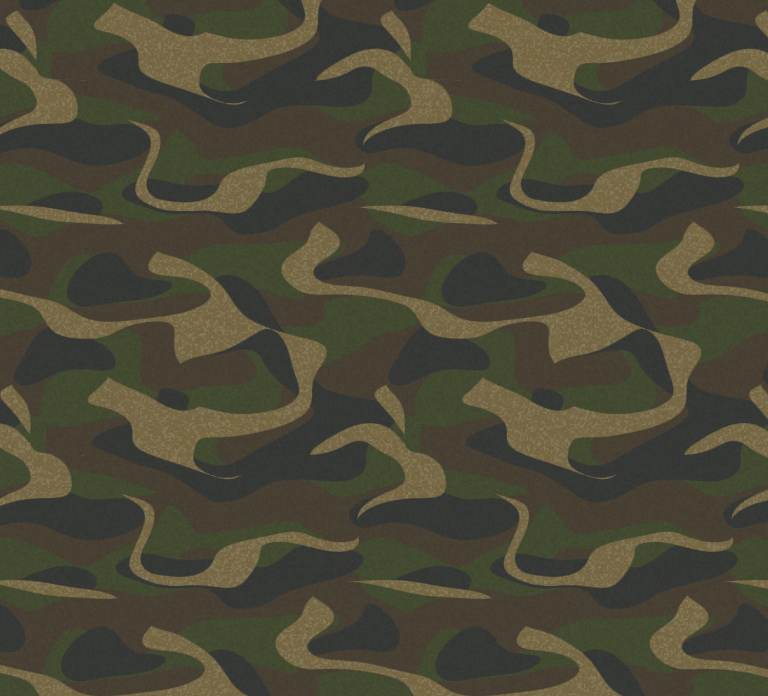
Write a WebGL 2 fragment shader that draws this pattern.

```glsl
#version 300 es
precision highp float;

uniform vec2 u_resolution;
out vec4 fragColor;

float hash(vec3 p) {
    p = fract(p * 0.1031);
    p += dot(p, p.zyx + 31.32);
    return fract((p.x + p.y) * p.z);
}

float valueNoise(vec2 p) {
    vec2 cell = floor(p);
    vec2 f = fract(p);
    f = f * f * (3.0 - 2.0 * f);
    vec3 c = vec3(cell, 5.0);
    float low = mix(hash(c), hash(c + vec3(1, 0, 0)), f.x);
    float high = mix(hash(c + vec3(0, 1, 0)), hash(c + vec3(1, 1, 0)), f.x);
    return mix(low, high, f.y);
}

// Repeating sum of randomly phased waves: zero mean, unit variance per tile
float waveField(vec2 uv, float seed, vec2 cycles) {
    float sum = 0.0;
    float power = 0.0;
    for (int y = 1; y <= 7; y++) {
        for (int x = -5; x <= 5; x++) {
            vec2 k = vec2(x, y);
            float offBand = length(k / cycles) - 1.0;
            float amplitude = exp(-5.0 * offBand * offBand);
            float phase = hash(vec3(k + 17.0, seed * 7.3));
            sum += amplitude * cos(6.2831853 * (dot(k, uv) + phase));
            power += 0.5 * amplitude * amplitude;
        }
    }
    return sum / sqrt(power);
}

// Antialiased coverage of the area where d is positive
float coverage(float d) {
    return smoothstep(-0.8, 0.8, d / max(fwidth(d), 1e-5));
}

void main() {
    vec2 p = gl_FragCoord.xy / u_resolution.y;

    // Slightly slanted tile grid
    vec2 uv = p / 0.538;
    uv.x -= 0.016 * uv.y;

    // Bend the patches into lobes and tapering tongues
    vec2 bend = vec2(waveField(uv, 11.0, vec2(2.5, 4.5)), waveField(uv, 12.0, vec2(3.0, 4.0)));
    vec2 warped = uv + vec2(0.036, 0.012) * bend;

    // Cloth grain
    float grain = valueNoise(p * 400.0);
    vec3 green = vec3(0.26, 0.29, 0.19);
    vec3 brown = vec3(0.28, 0.25, 0.20);
    vec3 charcoal = vec3(0.21, 0.22, 0.21);
    vec3 sand = mix(vec3(0.47, 0.41, 0.27), vec3(0.49, 0.45, 0.33), smoothstep(0.5, 0.9, grain));

    // Broad patches
    vec3 color = mix(green, brown, coverage(waveField(warped, 1.0, vec2(2.4, 4.2)) + 0.18));
    color = mix(color, charcoal, coverage(waveField(warped, 2.0, vec2(2.4, 4.2)) - 0.43));

    // Branching sand ribbons that swell and break off
    float ribbon = abs(waveField(warped, 3.0, vec2(1.7, 2.6)));
    float halfWidth = 0.30 + 0.30 * waveField(warped, 4.0, vec2(2.6, 4.4));
    color = mix(color, sand, coverage(halfWidth - ribbon));

    color *= 0.95 + 0.10 * grain;
    fragColor = vec4(color, 1.0);
}
```
